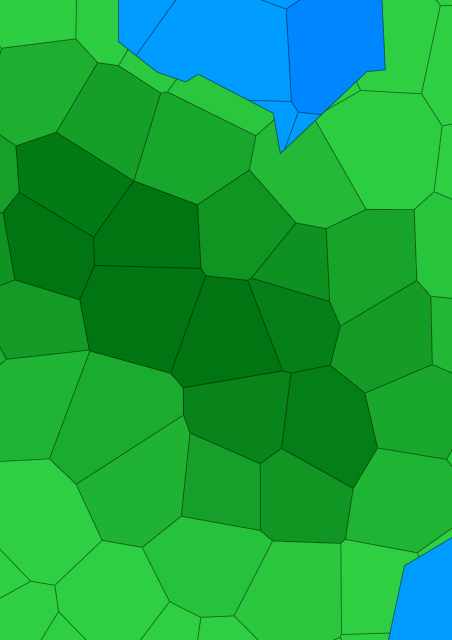
Give the GLSL for this background, as a WebGL 2 fragment shader.

```glsl
#version 300 es
precision highp float;
// Low-poly island map: jittered Voronoi cells with thin dark outlines, each
// filled flat from a height field that is darkest along a central ridge.
// Two straight-edged stretches of water cut into the top and lower right.
uniform vec2 u_resolution;
out vec4 fragColor;

// All lengths are in canvas heights.
const float LAND_CELL = 0.138;
const float WATER_CELL = 0.2;
const float JITTER = 0.84;
const float LINE_HALF_WIDTH = 0.0007;
const float LINE_STRENGTH = 0.5;
const vec2 RIDGE_START = vec2(0.117, 0.635);
const vec2 RIDGE_END = vec2(0.469, 0.401);
const float RIDGE_RADIUS = 0.075;
const float MEADOW_RADIUS = 0.37;
const vec2 DEEPEST = vec2(0.52, 0.97);
const float DEEP_RADIUS = 0.18;
const vec3 FOREST = vec3(0.0, 0.46, 0.07);
const vec3 MEADOW = vec3(0.18, 0.81, 0.26);
const vec3 SHALLOW = vec3(0.0, 0.61, 1.0);
const vec3 DEEP = vec3(0.0, 0.5, 1.0);
const int SHORE_COUNT = 10;
const vec2 SHORE[SHORE_COUNT] = vec2[](
  vec2(0.185, 1.02), vec2(0.185, 0.935), vec2(0.246, 0.887), vec2(0.29, 0.872),
  vec2(0.31, 0.884), vec2(0.427, 0.823), vec2(0.438, 0.76), vec2(0.573, 0.888),
  vec2(0.602, 0.891), vec2(0.596, 1.02));

vec2 hash2(vec2 p) {
  return fract(sin(vec2(dot(p, vec2(127.1, 311.7)),
                        dot(p, vec2(269.5, 183.3)))) * 43758.5453);
}

vec2 cellSite(vec2 id) {
  return id + 0.5 + JITTER * (hash2(id) - 0.5);
}

// Returns the nearest site in xy and the distance to the cell edge in z.
vec3 voronoi(vec2 p, float size) {
  p /= size;
  vec2 base = floor(p), site = vec2(0.0);
  float nearest = 1e3, edge = 1e3;
  for (int j = -2; j <= 2; j++)
    for (int i = -2; i <= 2; i++) {
      vec2 s = cellSite(base + vec2(i, j));
      float d = distance(p, s);
      if (d < nearest) { nearest = d; site = s; }
    }
  // Distance to the bisector between the nearest site and each neighbour.
  for (int j = -3; j <= 3; j++)
    for (int i = -3; i <= 3; i++) {
      vec2 s = cellSite(base + vec2(i, j));
      vec2 gap = s - site;
      if (dot(gap, gap) > 1e-5)
        edge = min(edge, dot(0.5 * (s + site) - p, normalize(gap)));
    }
  return vec3(site, edge) * size;
}

float segmentDistance(vec2 p, vec2 a, vec2 b) {
  vec2 pa = p - a, ba = b - a;
  return length(pa - ba * clamp(dot(pa, ba) / dot(ba, ba), 0.0, 1.0));
}

// Signed distance to the upper lake, negative inside.
float lakeDistance(vec2 p) {
  float d = 1e3, side = 1.0;
  for (int i = 0; i < SHORE_COUNT; i++) {
    vec2 a = SHORE[i], b = SHORE[(i + 1) % SHORE_COUNT];
    d = min(d, segmentDistance(p, a, b));
    if ((a.y > p.y) != (b.y > p.y) &&
        p.x < a.x + (b.x - a.x) * (p.y - a.y) / (b.y - a.y)) side = -side;
  }
  return side * d;
}

// Signed distance to the corner bay, bounded by two straight banks.
float bayDistance(vec2 p) {
  vec2 q = p - vec2(0.632, 0.116);
  return max(dot(q, normalize(vec2(-0.116, 0.025))),
             dot(q, normalize(vec2(-0.044, 0.074))));
}

float outline(float d, float pixel) {
  return LINE_STRENGTH * clamp((LINE_HALF_WIDTH - abs(d)) / pixel + 0.5, 0.0, 1.0);
}

void main() {
  float pixel = 1.0 / u_resolution.y;
  vec2 p = gl_FragCoord.xy * pixel;

  // Land: dark on the ridge, brighter towards the coast.
  vec3 cell = voronoi(p, LAND_CELL);
  float ridge = segmentDistance(cell.xy, RIDGE_START, RIDGE_END);
  float rise = clamp((ridge - RIDGE_RADIUS) / (MEADOW_RADIUS - RIDGE_RADIUS), 0.0, 1.0);
  vec3 land = mix(FOREST, MEADOW, pow(rise, 0.75));
  land *= 1.0 - outline(cell.z, pixel);

  // Water: larger facets that deepen towards one point.
  vec3 facet = voronoi(p, WATER_CELL);
  float depth = 1.0 - smoothstep(0.0, DEEP_RADIUS, distance(facet.xy, DEEPEST));
  vec3 water = mix(SHALLOW, DEEP, depth) * (1.0 - outline(facet.z, pixel));

  // Join both along an outlined shore.
  float shore = min(lakeDistance(p), bayDistance(p));
  vec3 color = mix(land, water, clamp(0.5 - shore / pixel, 0.0, 1.0));
  color *= 1.0 - outline(shore, pixel);
  fragColor = vec4(color, 1.0);
}
```
